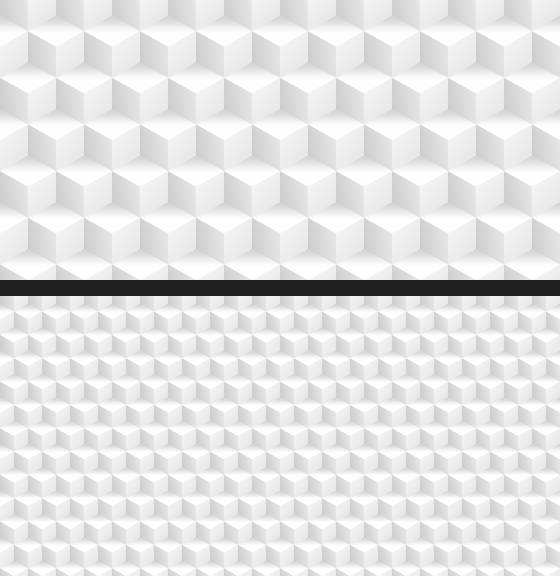
Top: one tile. Bottom: repeated 2 by 2.
A WebGL 1 fragment shader for this pattern:

```glsl
precision highp float;
// Tiling wall of stacked white cubes with soft shading in the inner corners.

uniform vec2 u_resolution;

#define COLUMNS 10.0        // cubes across
#define ROWS 6.0            // cube rows, even so the stagger wraps
#define ROW_OFFSET 0.33333  // height of the lowest row line, in rows
#define TOP_LIGHT 0.995
#define TOP_SHADOW 0.83
#define LEFT_LIGHT 0.905
#define LEFT_SHADOW 0.82
#define RIGHT_LIGHT 0.955
#define RIGHT_SHADOW 0.905
#define FOOT_SHADE 0.02     // darkening toward the foot of the left face
#define SAMPLES 4           // antialiasing samples per axis

// Top face: height runs from -1 at the front corner to 1 at the back corner.
float topShade(float height) {
  return mix(TOP_LIGHT, TOP_SHADOW, smoothstep(-0.2, 1.0, height));
}

// Side faces: outward is 0 at the front edge and 1 at the inner corner,
// drop is 0 at the upper edge and 1 at the foot.
float sideShade(float side, float outward, float drop) {
  float left = mix(LEFT_LIGHT, LEFT_SHADOW, outward) - FOOT_SHADE * drop;
  float right = mix(RIGHT_LIGHT, RIGHT_SHADOW, 0.6 * drop + 0.4 * outward);
  return side < 0.0 ? left : right;
}

float cubeWall(vec2 uv) {
  vec2 grid = uv * vec2(COLUMNS, ROWS) - vec2(0.0, ROW_OFFSET);

  // Each strip hangs below the widest line of its row of top faces.
  float row = ceil(grid.y);
  float below = row - grid.y;
  float side = fract(grid.x + 0.5 * mod(row, 2.0)) - 0.5;
  float outward = 2.0 * abs(side);

  // A strip holds front half tops, side faces, then back half tops.
  float upperEdge = (1.0 - outward) / 3.0;
  float drop = (below - upperEdge) * 1.5;
  if (drop < 0.0) return topShade(-3.0 * below);
  if (drop > 1.0) return topShade(3.0 * (1.0 - below));
  return sideShade(side, outward, drop);
}

void main() {
  // Average a regular grid of samples inside the pixel.
  float shade = 0.0;
  for (int j = 0; j < SAMPLES; j++) {
    for (int i = 0; i < SAMPLES; i++) {
      vec2 jitter = (vec2(float(i), float(j)) + 0.5) / float(SAMPLES) - 0.5;
      shade += cubeWall((gl_FragCoord.xy + jitter) / u_resolution);
    }
  }
  gl_FragColor = vec4(vec3(shade / float(SAMPLES * SAMPLES)), 1.0);
}
```
